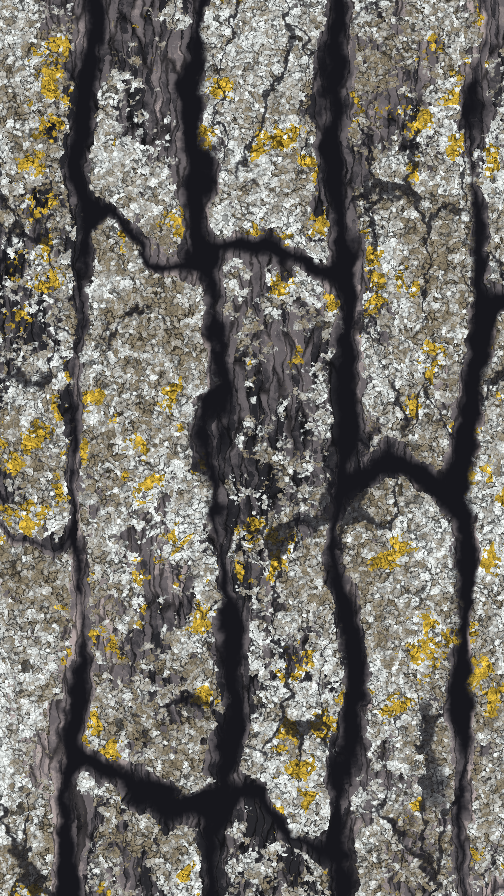
Write a WebGL 1 fragment shader that draws this texture.

```glsl
precision highp float;
// Deeply furrowed tree bark crusted with pale flaky lichen and golden specks.
uniform vec2 u_resolution;

#define COLUMNS 7.0    // plates per canvas height, across
#define ROWS 1.6       // plates per canvas height, along
#define WANDER 0.028   // sideways drift of the furrows
#define FURROW 0.008   // half width of the furrows
#define ROUNDING 0.036 // corner radius of the plates
#define COVER 0.86     // lichen amount
#define FLAKES 125.0   // lichen flakes per canvas height
#define GOLD 0.17      // share of golden clumps

const vec3 PITCH = vec3(0.09, 0.09, 0.11);
const vec3 DARK_WOOD = vec3(0.15, 0.15, 0.165);
const vec3 GREY_WOOD = vec3(0.38, 0.36, 0.37);
const vec3 BARE_WOOD = vec3(0.64, 0.59, 0.58);
const vec3 TAN_LICHEN = vec3(0.52, 0.48, 0.40);
const vec3 GREY_LICHEN = vec3(0.66, 0.65, 0.62);
const vec3 PALE_LICHEN = vec3(0.87, 0.89, 0.88);
const vec3 GOLD_LICHEN = vec3(0.78, 0.65, 0.24);

float hash(vec2 p) {
  return fract(sin(dot(p, vec2(127.1, 311.7))) * 43758.5);
}

// Layered, turned sines, roughly -1 to 1.
float waves(vec2 p) {
  float sum = 0.0, gain = 0.5;
  for (int i = 0; i < 5; i++) {
    sum += gain * sin(p.x + 1.7 * sin(p.y * 0.8 + float(i)));
    p = mat2(1.2, 1.6, -1.6, 1.2) * p + 2.3;
    gain *= 0.6;
  }
  return sum;
}

// Cellular noise: distance to the centre, gap to the next cell, random id.
vec3 cells(vec2 p) {
  vec2 base = floor(p);
  float near = 9.0, next = 9.0, id = 0.0;
  for (int y = -1; y <= 1; y++) {
    for (int x = -1; x <= 1; x++) {
      vec2 cell = base + vec2(x, y);
      vec2 centre = cell + vec2(hash(cell), hash(cell + 37.2));
      float d = length(centre - p);
      if (d < near) {
        next = near;
        near = d;
        id = hash(cell + 71.9);
      } else {
        next = min(next, d);
      }
    }
  }
  return vec3(near, next - near, id);
}

// Depth inside a rounded plate (x) and the random id of that plate (y).
vec2 plate(vec2 p) {
  vec2 grid = p * vec2(COLUMNS, ROWS) + vec2(0.35, 0.0);
  grid.y += hash(vec2(floor(grid.x), 4.0)) + 0.04 * sin(p.x * 40.0);
  vec2 border = (0.5 - abs(fract(grid) - 0.5)) / vec2(COLUMNS, ROWS);
  float depth = ROUNDING - length(max(ROUNDING - border, 0.0));
  return vec2(depth, hash(floor(grid) + 11.0));
}

vec3 wood(vec2 p, float id) {
  vec3 strand = cells(p * vec2(95.0, 13.0));
  vec3 fibre = cells(p * vec2(190.0, 48.0));
  float tone = 0.4 * strand.z + 0.4 * fibre.z + 0.3 * waves(p * vec2(14.0, 8.0));
  tone += 0.6 * (id - 0.5) + 0.12 * waves(p * 230.0);
  vec3 color = mix(DARK_WOOD, GREY_WOOD, smoothstep(0.0, 0.45, tone));
  color = mix(color, BARE_WOOD, smoothstep(0.5, 0.95, tone));
  return color * mix(0.55, 1.1, smoothstep(0.0, 0.22, strand.y));
}

vec3 lichen(vec2 p, vec3 flake, vec3 lobe) {
  float tone = 0.5 + 0.55 * (fract(flake.z * 57.0) - 0.5) + 0.5 * (lobe.z - 0.5);
  tone += 0.32 * waves(p * 17.0 + 3.0);
  vec3 color = mix(TAN_LICHEN, GREY_LICHEN, smoothstep(0.05, 0.45, tone));
  color = mix(color, PALE_LICHEN, smoothstep(0.4, 0.75, tone));

  // Golden clumps, ragged and gathered in places.
  vec3 clump = cells(p * 34.0 + 0.35 * waves(p * 90.0));
  float rare = step(1.0 - GOLD - 0.2 * waves(p * 13.0 + 8.0), clump.z);
  float gold = rare * smoothstep(0.5, 0.38, clump.x + 0.5 * (lobe.z - 0.5));
  color = mix(color, GOLD_LICHEN * (0.85 + 0.35 * lobe.z), gold);

  // Some flakes curl up over a shaded gap.
  float curl = 0.6 * smoothstep(0.2, 0.9, fract(flake.z * 23.0));
  float rim = mix(1.0 - curl, 1.04, smoothstep(0.0, 0.4, flake.y));
  float fold = mix(0.8, 1.03, smoothstep(0.0, 0.3, lobe.y));
  return color * rim * fold * (1.0 + 0.12 * waves(p * 260.0));
}

void main() {
  vec2 p = gl_FragCoord.xy / u_resolution.y;

  // Plates and the furrows between them, pinched here and gaping there.
  vec2 drift = vec2(waves(p * vec2(11.0, 6.0)), waves(p * 9.0 + 5.0));
  vec2 ragged = vec2(waves(p * 70.0), waves(p * 70.0 + 9.0));
  vec2 bark = plate(p + WANDER * drift + 0.004 * ragged);
  float depth = bark.x + 0.010 * waves(p * 8.0 + 2.0) + 0.004 * waves(p * 60.0);
  float raised = smoothstep(FURROW - 0.006, FURROW + 0.007, depth);

  // Thin splits along the grain.
  vec3 split = cells((p + 0.010 * ragged) * vec2(17.0, 5.0));
  float open = smoothstep(0.0, 0.04, split.y + 0.08 * waves(p * 12.0 + 6.0) + 0.02);

  // Flakes settle in patches on the raised parts and thin out at the rims.
  vec2 frill = vec2(waves(p * 170.0), waves(p * 170.0 + 4.0));
  vec3 flake = cells((p + 0.0045 * frill) * FLAKES);
  vec3 lobe = cells((p + 0.002 * frill.yx) * FLAKES * 1.9);
  float cover = COVER + 0.65 * waves(p * vec2(15.0, 8.0) + 6.0 * bark.y);
  cover += 0.5 * (bark.y - 0.5) + 0.3 * waves(p * 65.0);
  cover -= 0.9 * (1.0 - smoothstep(FURROW, FURROW + 0.014, depth));
  float limit = 0.15 + 0.45 * flake.z + 0.25 * lobe.z;
  float settled = smoothstep(-0.06, 0.06, cover - limit);

  vec3 color = mix(wood(p + 0.004 * ragged, bark.y), lichen(p, flake, lobe), settled);
  color = mix(PITCH, color, raised * mix(0.25, 1.0, open));
  gl_FragColor = vec4(color, 1.0);
}
```
